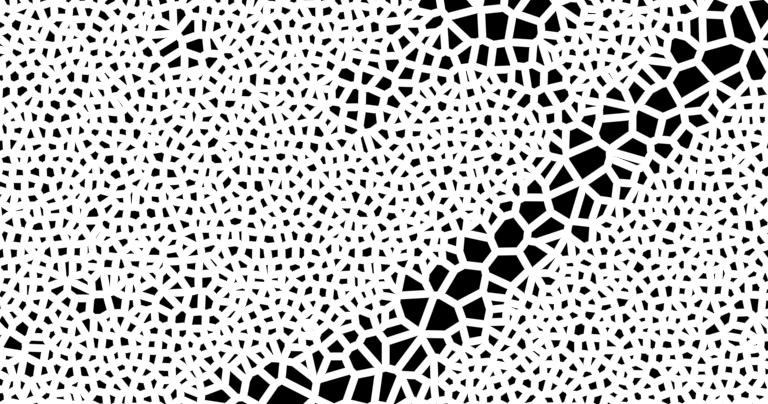
Reproduce this pattern procedurally as a Shadertoy shader.

```glsl
const float FINE_SPACING = 0.0328;  // smallest cell pitch, in canvas heights
const float LEVEL_GROWTH = 1.4;     // pitch ratio between levels
const int LEVELS = 4;
const int REACH = 2;                // grid cells searched each way
const int MAX_SITES = 100;
const float JITTER = 0.72;
const float WALL_HALF_WIDTH = 0.0098;
const float SEAM_OPENNESS = 4.4;    // level at the heart of the diagonal seam
const float SEAM_FALLOFF = 0.033;   // distance over which it drops one level
const float SEAM_SLOPE = 0.93;
const float NOISE_SCALE = 6.0;
const float NOISE_AMOUNT = 0.65;
const vec3 WALL_COLOR = vec3(1.0);
const vec3 CELL_COLOR = vec3(0.0);

// Patches of wider cells: centre, radius, peak level
const int PATCHES = 9;
const vec4 PATCH[PATCHES] = vec4[PATCHES](
    vec4(1.22, 1.02, 0.24, 3.2), vec4(0.89, 0.77, 0.14, 1.7),
    vec4(1.03, 0.88, 0.12, 1.6), vec4(0.47, 0.88, 0.09, 2.0),
    vec4(1.35, 0.78, 0.08, 2.1), vec4(0.22, 0.27, 0.09, 2.2),
    vec4(0.45, 0.27, 0.10, 1.7), vec4(1.83, 0.23, 0.08, 1.7),
    vec4(0.03, 0.16, 0.08, 1.8));

vec2 hash2(vec2 p) {
    vec3 h = fract(vec3(p.xyx) * vec3(0.1031, 0.1030, 0.0973));
    h += dot(h, h.yzx + 33.33);
    return fract((h.xx + h.yz) * h.zy);
}

float cornerSlope(vec2 corner, vec2 offset) {
    return dot(hash2(corner) * 2.0 - 1.0, offset);
}

float gradientNoise(vec2 p) {
    vec2 i = floor(p), f = p - i;
    vec2 u = f * f * (3.0 - 2.0 * f);
    vec2 e = vec2(1.0, 0.0);
    float low = mix(cornerSlope(i, f), cornerSlope(i + e, f - e), u.x);
    float high = mix(cornerSlope(i + e.yx, f - e.yx), cornerSlope(i + e.xx, f - e.xx), u.x);
    return mix(low, high, u.y);
}

// Distance to the diagonal seam, which flattens near its foot
float seamDistance(vec2 p) {
    float centerY = 0.14 + SEAM_SLOPE * (p.x - 1.0) + 0.5 * max(0.9 - p.x, 0.0);
    return abs(p.y - centerY) * inversesqrt(1.0 + SEAM_SLOPE * SEAM_SLOPE);
}

// How wide the cells are at p, in level units
float openness(vec2 p) {
    float level = 0.1 + 0.6 * smoothstep(0.55, 1.0, p.y);
    level = max(level, SEAM_OPENNESS - seamDistance(p) / SEAM_FALLOFF);
    for (int i = 0; i < PATCHES; i++) {
        vec2 d = (p - PATCH[i].xy) / PATCH[i].z;
        level = max(level, PATCH[i].w * (1.0 - dot(d, d)));
    }
    return level + NOISE_AMOUNT * gradientNoise(p * NOISE_SCALE);
}

// Distance from p to the nearest wall between cells
float wallDistance(vec2 p) {
    vec2 sites[MAX_SITES];
    int count = 0, nearest = 0;
    float best = 1e5;

    // Gather jittered sites on staggered rows, each level only where it belongs
    float spacing = FINE_SPACING;
    for (int level = 0; level < LEVELS; level++) {
        vec2 home = floor(p / spacing);
        for (int y = -REACH; y <= REACH; y++)
        for (int x = -REACH; x <= REACH; x++) {
            vec2 id = home + vec2(x, y);
            vec2 jitter = (hash2(id + 57.0 * float(level + 1)) - 0.5) * JITTER;
            jitter.x += 0.5 * mod(id.y, 2.0) - 0.25;
            vec2 site = (id + 0.5 + jitter) * spacing;
            int wanted = int(clamp(floor(openness(site)), 0.0, float(LEVELS - 1)));
            if (wanted != level) continue;
            float d = dot(site - p, site - p);
            if (d < best) {
                best = d;
                nearest = count;
            }
            sites[count++] = site;
        }
        spacing *= LEVEL_GROWTH;
    }

    // Closest bisector with any neighbour
    float wall = 1.0;
    vec2 own = sites[nearest];
    for (int i = 0; i < count; i++) {
        if (i == nearest) continue;
        vec2 across = sites[i] - own;
        float gap = dot(0.5 * (own + sites[i]) - p, across) / max(length(across), 1e-5);
        wall = min(wall, gap);
    }
    return wall;
}

void mainImage(out vec4 fragColor, in vec2 fragCoord) {
    vec2 p = fragCoord / iResolution.y;
    float soft = 0.9 / iResolution.y;
    float inside = smoothstep(-soft, soft, wallDistance(p) - WALL_HALF_WIDTH);
    fragColor = vec4(mix(WALL_COLOR, CELL_COLOR, inside), 1.0);
}
```
